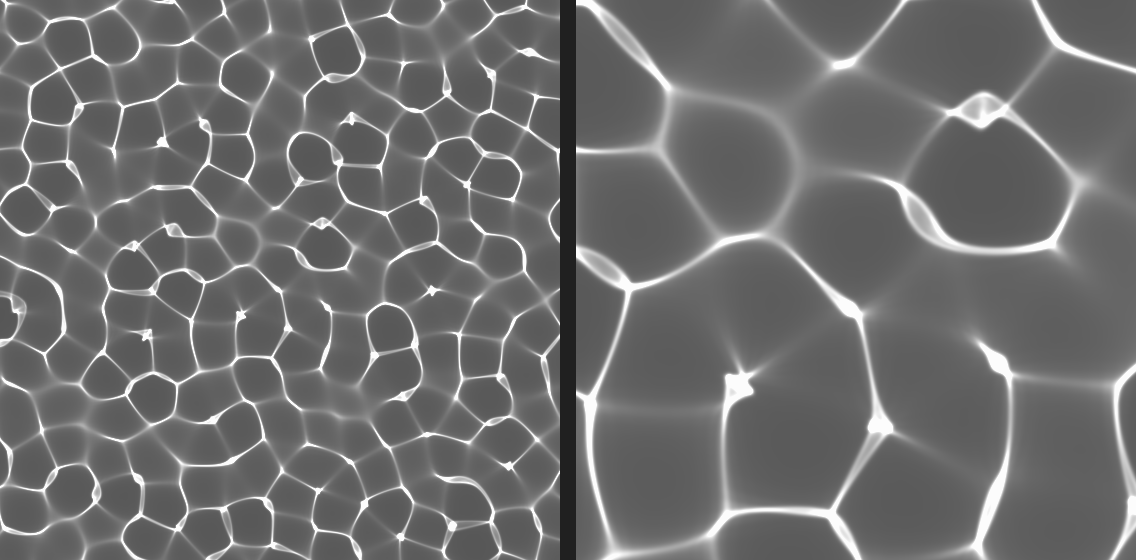
Left, the full canvas; right, a detail of the centre.
Give the GLSL for this texture, as a WebGL 1 fragment shader.

```glsl
precision highp float;
uniform vec2 u_resolution;

const int WAVES = 12;
const int REACH = 5;
const float STEP = 0.09;

// Per wave: wave vector in xy, phase in z
vec3 waves[WAVES];

float hash(float n) {
  n = fract(n * 0.1031);
  n *= n + 33.33;
  n *= n + n;
  return fract(n);
}

// Random ripples spread over all directions, wavelength near one unit
void buildWaves() {
  for (int i = 0; i < WAVES; i++) {
    float id = float(i);
    float angle = (id + hash(id + 11.7)) * 3.14159 / float(WAVES);
    float frequency = 6.28318 * (0.77 + 0.46 * hash(id + 47.3));
    waves[i] = vec3(frequency * vec2(cos(angle), sin(angle)),
                    6.28318 * hash(id + 83.9));
  }
}

// Light carried by the ray bundle that enters the water at source
float rayBundle(vec2 source, vec2 target) {
  vec2 landing = source;
  vec3 jacobian = vec3(1.0, 0.0, 1.0); // xx, xy, yy
  for (int i = 0; i < WAVES; i++) {
    vec2 k = waves[i].xy;
    vec2 bend = 0.41 * k / dot(k, k);
    float phase = dot(k, source) + waves[i].z;
    landing += bend * sin(phase);
    jacobian += vec3(bend.x * k.x, bend.x * k.y, bend.y * k.y) * cos(phase);
  }

  // Stretched Gaussian footprint, with a small blur to keep folds finite
  float spread = 0.3025 * STEP * STEP;
  float blur = 0.0002;
  float xx = spread * dot(jacobian.xy, jacobian.xy) + blur;
  float yy = spread * dot(jacobian.yz, jacobian.yz) + blur;
  float xy = spread * jacobian.y * (jacobian.x + jacobian.z);
  float det = xx * yy - xy * xy;
  vec2 d = target - landing;
  float falloff = (yy * d.x * d.x - 2.0 * xy * d.x * d.y + xx * d.y * d.y) / det;
  return STEP * STEP * exp(-0.5 * falloff) / (6.28318 * sqrt(det));
}

void main() {
  vec2 target = gl_FragCoord.xy / u_resolution.y * 14.0;
  buildWaves();

  // Gather every nearby ray bundle that can land here
  vec2 nearest = floor(target / STEP + 0.5);
  float light = 0.0;
  for (int y = -REACH; y <= REACH; y++) {
    for (int x = -REACH; x <= REACH; x++) {
      light += rayBundle((nearest + vec2(x, y)) * STEP, target);
    }
  }

  float grey = min(0.325 + 0.12 * light, 0.99);
  gl_FragColor = vec4(vec3(grey), 1.0);
}
```
